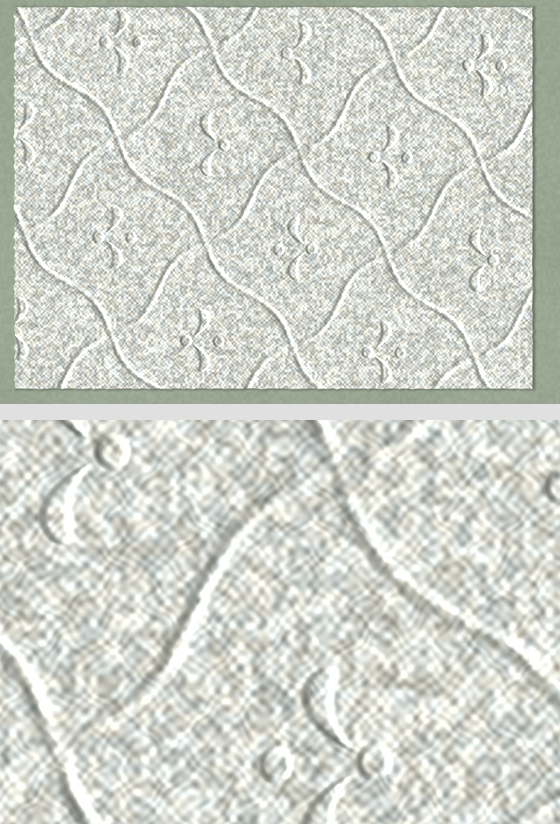
Top, the full canvas; bottom, a detail of the centre.
Write a Shadertoy shader that draws this pattern.

```glsl
#define PAPER vec3(0.835, 0.845, 0.815)
#define BACKING vec3(0.60, 0.65, 0.57)
#define LATTICE_U vec2(0.2166, -0.2563)
#define LATTICE_V vec2(-0.2329, -0.2274)
#define LATTICE_ORIGIN vec2(0.5235, 0.8827)
#define LINE_WIDTH 0.0066
#define WAVE 0.062
#define EMBOSS 0.52
#define WEAVE 88.0
#define GRAIN 0.34
#define AWAY_FROM_LIGHT vec2(0.99, 0.12)

const float TAU = 6.2832;

float hash(vec2 p) {
    vec3 a = fract(p.xyx * 0.1031);
    a += dot(a, a.yzx + 33.33);
    return fract((a.x + a.y) * a.z);
}

float noise(vec2 p) {
    vec2 i = floor(p), f = fract(p);
    f = f * f * (3.0 - 2.0 * f);
    return mix(mix(hash(i), hash(i + vec2(1, 0)), f.x),
               mix(hash(i + vec2(0, 1)), hash(i + 1.0), f.x), f.y);
}

float groove(float d, float width) {
    return exp(-d * d / (width * width));
}

// Signed distance to the nearest whole number
vec2 toNearest(vec2 q) {
    return fract(q + 0.5) - 0.5;
}

// Soft-walled oval, 1 inside and 0 outside
float oval(vec2 p, vec2 radius) {
    return 1.0 - smoothstep(0.65, 1.2, length(p / radius));
}

// Two curved leaves, a sunken bud and a raised oval petal
float sprigDepth(vec2 p, vec2 id) {
    p.x *= hash(id + 41.0) < 0.3 ? -1.0 : 1.0;
    p /= 0.078;
    float along = clamp((abs(p.y) - 0.10) / 0.92, 0.0, 1.0);
    float bend = abs(p.y) - 0.68;
    float spine = 0.10 - 1.15 * bend * bend;
    float halfWidth = 0.36 * along * sqrt(1.0 - along);
    float leaf = smoothstep(-0.06, 0.07, halfWidth - abs(p.x - spine))
               * smoothstep(0.0, 0.12, along) * (1.0 - smoothstep(0.9, 1.0, along));
    float bud = oval(p - vec2(-0.50, 0.0), vec2(0.17, 0.18));
    float petal = oval(p - vec2(0.30, 0.0), vec2(0.30, 0.19));
    float secondBud = oval(p - vec2(0.54, -0.03), vec2(0.16, 0.18));
    float wear = mix(0.75, 1.0, hash(id + 7.0));
    return wear * (leaf + bud - 0.45 * petal
                   + 0.9 * secondBud * step(0.5, hash(id + 19.0)));
}

// Depth pressed into the paper: ogee lattice and one sprig per cell
float pressedDepth(vec2 p) {
    mat2 lattice = mat2(LATTICE_U, LATTICE_V);
    vec2 q = inverse(lattice) * (p - LATTICE_ORIGIN);
    vec2 id = floor(q);
    vec2 d = 0.33 * toNearest(q + WAVE * vec2(1, -1) * sin(TAU * q.yx));
    vec2 fade = smoothstep(0.04, 0.10, abs(toNearest(q.yx)));
    float lines = groove(d.x, LINE_WIDTH) * fade.x
                + groove(d.y, LINE_WIDTH) * mix(0.5, 1.0, fade.y);
    lines *= 0.75 + 0.4 * noise(p * 18.0);
    return lines + sprigDepth(p - LATTICE_ORIGIN - lattice * (id + 0.5), id);
}

// Signed distance to the sheet, with worn edges and a nibbled left side
float sheetDistance(vec2 p) {
    vec2 d = abs(p - vec2(0.677, 0.510)) - vec2(0.641, 0.472);
    float edge = length(max(d, 0.0)) + min(max(d.x, d.y), 0.0);
    float nibble = 0.002 * cos(TAU * 40.0 * p.y) * step(p.x, 0.1) * noise(p.yy * 25.0);
    return edge + nibble + 0.003 * (noise(p * 90.0) - 0.5);
}

// Knit-like texture with a slight warm and cool tint
vec3 paperGrain(vec2 p) {
    vec2 warp = 0.6 * vec2(noise(p * 70.0), noise(p * 70.0 + 31.0));
    vec2 thread = cos(TAU * (p * WEAVE + warp));
    float tone = 0.10 * thread.x * thread.y
               + GRAIN * (noise(p * vec2(165.0, 145.0)) - 0.5)
               + 0.03 * (noise(p * 9.0) - 0.5);
    float tint = 0.045 * (noise(p * 100.0 + 57.0) - 0.5);
    return tone + tint * vec3(1, 0, -1);
}

void mainImage(out vec4 fragColor, in vec2 fragCoord) {
    vec2 p = fragCoord / iResolution.y;
    float pixel = 1.0 / iResolution.y;

    // Backing with a soft shadow beside the sheet
    vec3 backing = BACKING + 0.045 * (noise(p * 150.0) - 0.5)
                 + 0.03 * (noise(p * 5.0) - 0.5);
    float shadow = 1.0 - smoothstep(-0.004, 0.008, sheetDistance(p - vec2(0.004, -0.001)));
    backing *= 1.0 - 0.35 * shadow;

    // Relief from the slope of the pressed surface
    vec2 reach = AWAY_FROM_LIGHT * 0.0022;
    float relief = pressedDepth(p - reach) - pressedDepth(p + reach);
    relief = clamp(relief, -0.7, 0.6);
    vec3 paper = PAPER + EMBOSS * relief;
    paper += paperGrain(p) * (1.0 - 0.6 * smoothstep(0.1, 0.5, abs(relief)));

    float edge = sheetDistance(p);
    paper += 0.05 * smoothstep(-0.006, 0.0, edge);
    float sheet = 1.0 - smoothstep(-pixel, pixel, edge);
    fragColor = vec4(clamp(mix(backing, paper, sheet), 0.0, 1.0), 1.0);
}
```
